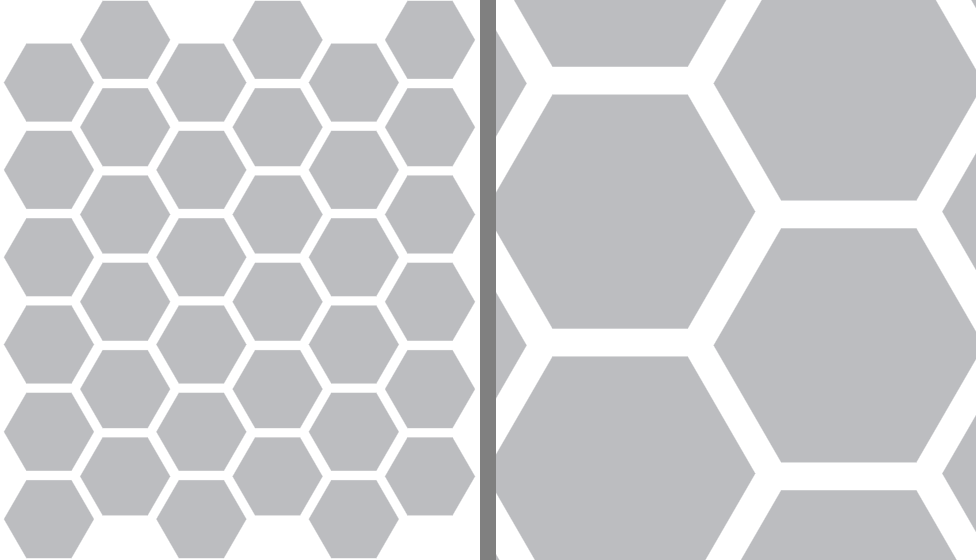
Left, the full canvas; right, a detail of the centre.
This pattern is drawn by a WebGL 1 fragment shader. Its source:

```glsl
precision highp float;

// Honeycomb of flat-topped grey hexagons on white: six staggered columns of
// six cells. Each column snaps to its nearest cell, clamped to the finite
// grid, and the hexagon distances are merged with a minimum.

uniform vec2 u_resolution;

// Lengths are fractions of the canvas height.
const int COLUMNS = 6;
const float ROWS = 6.0;
const vec2 FIRST_CENTER = vec2(0.0874, 0.0730);
const vec2 PITCH = vec2(0.1361, 0.1559);
const float ODD_COLUMN_RISE = 0.0763;
const float APOTHEM = 0.0697;
const float EDGE_SOFTNESS = 1.2; // in pixels
const vec3 CELL_COLOR = vec3(0.737, 0.741, 0.753);
const vec3 GAP_COLOR = vec3(1.0);

// Signed distance to the side lines of a flat-topped regular hexagon.
float hexagonDistance(vec2 p, float apothem) {
  p = abs(p);
  return max(p.y, dot(p, vec2(0.8660, 0.5))) - apothem;
}

// Distance to the nearest cell within one column.
float columnDistance(vec2 p, float column) {
  vec2 base = FIRST_CENTER + vec2(column * PITCH.x, mod(column, 2.0) * ODD_COLUMN_RISE);
  float row = clamp(floor((p.y - base.y) / PITCH.y + 0.5), 0.0, ROWS - 1.0);
  return hexagonDistance(p - base - vec2(0.0, row * PITCH.y), APOTHEM);
}

void main() {
  vec2 p = gl_FragCoord.xy / u_resolution.y;

  // Union of all columns
  float d = 1.0;
  for (int i = 0; i < COLUMNS; i++) {
    d = min(d, columnDistance(p, float(i)));
  }

  // Antialiased fill
  float coverage = clamp(0.5 - d * u_resolution.y / EDGE_SOFTNESS, 0.0, 1.0);
  gl_FragColor = vec4(mix(GAP_COLOR, CELL_COLOR, coverage), 1.0);
}
```
